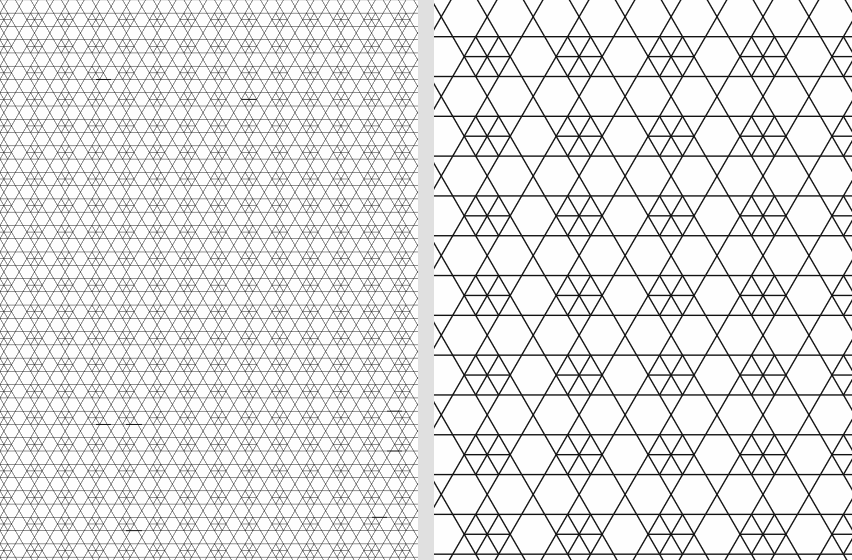
Left: the whole. Right: its middle third, enlarged.
A Shadertoy shader for this pattern:

```glsl
// Thin-line trihexagonal lattice in which every fourth hexagon carries three crossing spokes.

#define HEX_PITCH 0.02736           // distance between hexagon centres, in canvas heights
#define LINE_WIDTH 0.00082          // stroke width, in canvas heights
#define ORIGIN vec2(0.0616, 0.9647) // centre of one spoked hexagon
#define PAPER vec3(0.995)
#define INK vec3(0.07)
#define HEAVY_CHANCE 0.007          // share of horizontal pieces drawn heavier
#define HEAVY_SCALE 2.2

const float SIN60 = 0.8660254;

float hash21(vec2 p) {
    vec3 q = fract(vec3(p.xyx) * 0.1031);
    q += dot(q, q.yzx + 33.33);
    return fract((q.x + q.y) * q.z);
}

// Box-filtered coverage of a stroke at the given distance from its axis
float strokeCoverage(float dist, float width, float pixel) {
    return clamp((0.5 * (width + pixel) - dist) / pixel, 0.0, min(width / pixel, 1.0));
}

// Stroke width of one horizontal piece, occasionally heavier
float pieceWidth(vec2 id) {
    return LINE_WIDTH * (hash21(id + 200.0) < HEAVY_CHANCE ? HEAVY_SCALE : 1.0);
}

void mainImage(out vec4 fragColor, in vec2 fragCoord) {
    float pixel = 1.0 / iResolution.y;
    vec2 p = fragCoord * pixel - ORIGIN;

    float spacing = HEX_PITCH * SIN60;
    vec2 cell = 2.0 * vec2(HEX_PITCH, spacing);
    vec2 cellId = round(p / cell);
    vec2 local = p - cell * cellId;

    float bare = 1.0; // fraction of paper left uncovered
    for (int i = 0; i < 3; i++) {
        float angle = radians(60.0) * float(i);
        vec2 along = vec2(cos(angle), sin(angle));
        vec2 normal = vec2(-along.y, along.x);

        // Only the horizontal strokes vary in weight
        float gridWidth = LINE_WIDTH;
        float spokeWidth = LINE_WIDTH;
        if (i == 0) {
            gridWidth = pieceWidth(floor(p / vec2(HEX_PITCH, spacing)));
            spokeWidth = pieceWidth(cellId + 71.0);
        }

        // Continuous lattice lines
        float gridDist = abs(fract(dot(p, normal) / spacing) - 0.5) * spacing;
        bare *= 1.0 - strokeCoverage(gridDist, gridWidth, pixel);

        // Spoke joining opposite corners of the hexagon
        float inside = 0.5 * HEX_PITCH - abs(dot(local, along));
        float spoke = strokeCoverage(abs(dot(local, normal)), spokeWidth, pixel);
        bare *= 1.0 - spoke * clamp(inside / pixel + 0.5, 0.0, 1.0);
    }

    fragColor = vec4(mix(INK, PAPER, bare), 1.0);
}
```
